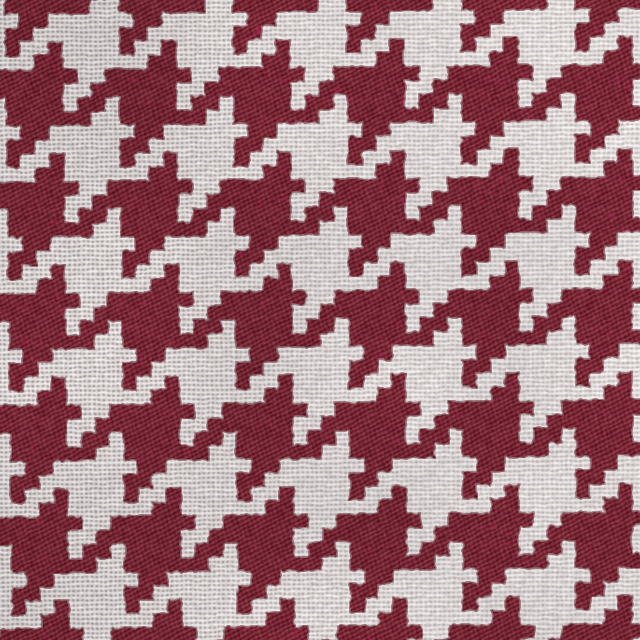
Give the GLSL for this pattern, as a WebGL 1 fragment shader.

```glsl
precision highp float;

uniform vec2 u_resolution;

const float TAU = 6.2831853;
const vec2 REPEAT = vec2(0.1771, 0.1747);
const vec2 ORIGIN = vec2(0.368, 0.3677);
const float THREADS = 8.0;
const float STRANDS = 3.0;
const float BLUR = 0.0013;

float hash(vec2 p) {
  return fract(sin(dot(p, vec2(127.1, 311.7))) * 43758.5453);
}

float noise(vec2 p) {
  vec2 i = floor(p);
  vec2 f = fract(p);
  f = f * f * (3.0 - 2.0 * f);
  float low = mix(hash(i), hash(i + vec2(1.0, 0.0)), f.x);
  float high = mix(hash(i + vec2(0.0, 1.0)), hash(i + 1.0), f.x);
  return mix(low, high, f.y);
}

// Canvas position to thread coordinates, with the slight skew of the cloth
vec2 threadCoords(vec2 p) {
  p.x -= 0.013 * (p.y - 0.5) * (1.0 - p.x);
  p.y += 0.009 * (p.x - 0.42);
  return (p - ORIGIN) * THREADS / REPEAT;
}

// Two-over-two twill of four red and four white threads: 1 is red
float houndstooth(vec2 thread) {
  vec2 cell = mod(floor(thread), THREADS);
  float warpRed = 1.0 - step(4.0, cell.x);
  float weftRed = step(4.0, cell.y);
  float diagonal = mod(cell.x + cell.y, 4.0);
  float warpOnTop = step(0.5, diagonal) * (1.0 - step(2.5, diagonal));
  return mix(weftRed, warpRed, warpOnTop);
}

// Ragged edges: each fine strand wanders a little
vec2 fray(vec2 thread) {
  vec2 strand = thread * STRANDS;
  vec2 shift = vec2(noise(strand), noise(strand + 57.0)) - 0.5;
  return thread + 0.24 * shift;
}

float softHoundstooth(vec2 p) {
  float sum = 0.0;
  for (int j = -1; j <= 1; j++) {
    for (int i = -1; i <= 1; i++) {
      vec2 offset = BLUR * vec2(float(i), float(j));
      sum += houndstooth(fray(threadCoords(p + offset)));
    }
  }
  return sum / 9.0;
}

// Basket of rounded strands with dark pinholes between them
float plainWeave(vec2 strand, float openness) {
  vec2 ridge = 0.5 - 0.5 * cos(TAU * strand);
  float pinhole = (1.0 - ridge.x) * (1.0 - ridge.y);
  return 0.55 + 0.4 * ridge.y + 0.1 * ridge.x - openness * pinhole;
}

// Slanted strands rising to the right
float twillWeave(vec2 strand) {
  float slant = 0.5 + 0.5 * sin(TAU * (strand.y + 0.5 * strand.x));
  float bead = 0.5 + 0.5 * sin(TAU * (strand.x - 0.25 * strand.y));
  return 0.7 * slant + 0.3 * bead;
}

vec3 whiteYarn(float shade) {
  return mix(vec3(0.66, 0.62, 0.62), vec3(0.90, 0.885, 0.88), shade);
}

vec3 redYarn(float shade, float fleck) {
  vec3 yarn = mix(vec3(0.36, 0.085, 0.13), vec3(0.55, 0.215, 0.275), shade);
  return mix(yarn, vec3(0.66, 0.13, 0.34), fleck);
}

void main() {
  vec2 p = gl_FragCoord.xy / u_resolution;
  p.y = 1.0 - p.y;

  vec2 thread = threadCoords(p);
  vec2 strand = thread * STRANDS;
  strand += 0.3 * (vec2(noise(thread * 1.7), noise(thread * 1.7 + 31.0)) - 0.5);

  float grain = noise(strand * 1.6) - 0.5;
  float patches = noise(p * 5.0 + 8.0) - 0.5;
  float red = softHoundstooth(p);

  // Yarn surfaces; the weave is more open towards the left
  float openness = mix(0.6, 0.25, smoothstep(0.1, 0.75, p.x));
  float whiteShade = plainWeave(strand, openness) + 0.35 * grain;
  float redShade = twillWeave(strand) + 0.5 * grain;
  float fleck = 0.45 * smoothstep(0.84, 0.98, noise(strand * 0.9 + 90.0));

  vec3 color = mix(whiteYarn(whiteShade), redYarn(redShade, fleck), red);

  // Greyed seams where the colours meet, then uneven light
  float seam = 4.0 * red * (1.0 - red);
  color = mix(color, vec3(0.45, 0.32, 0.34), 0.35 * seam);
  color *= 1.0 + 0.07 * patches + 0.03 * (p.x - 0.5);

  gl_FragColor = vec4(clamp(color, 0.0, 1.0), 1.0);
}
```
